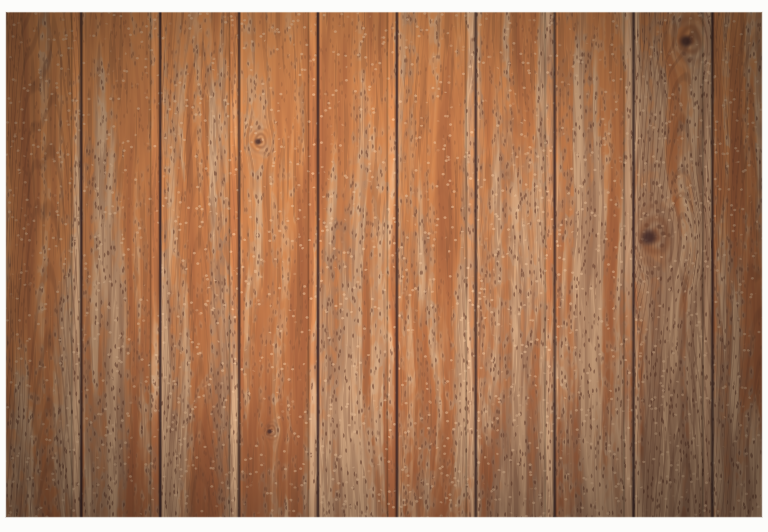
Give the GLSL for this texture, as a WebGL 2 fragment shader.

```glsl
#version 300 es
precision highp float;
// Weathered vertical wood planks with beaded seams, knots and a pale border.
uniform vec2 u_resolution;
out vec4 fragColor;

const float PITCH = 0.1483;        // plank width, in canvas heights
const float FIRST_SEAM = 0.1528;
const vec3 PAPER = vec3(0.99, 0.99, 0.98);
const vec3 HONEY = vec3(0.80, 0.52, 0.31);
const vec3 RUST  = vec3(0.61, 0.36, 0.23);
const vec3 SAND  = vec3(0.78, 0.64, 0.51);
const vec3 TAUPE = vec3(0.57, 0.43, 0.34);
const vec3 UMBER = vec3(0.38, 0.23, 0.17);
const vec3 SEAM  = vec3(0.25, 0.16, 0.16);

float hash(vec2 p) {
    vec3 q = fract(p.xyx * vec3(0.1031, 0.1030, 0.0973));
    q += dot(q, q.yzx + 33.33);
    return fract((q.x + q.y) * q.z);
}

// Cellular noise: x = smoothly blended cell tone, y = nearest point distance.
vec2 cellular(vec2 p) {
    vec2 cell = floor(p), f = p - cell;
    float total = 0.0, tone = 0.0, nearest = 4.0;
    for (int j = -1; j <= 1; j++)
    for (int i = -1; i <= 1; i++) {
        vec2 o = vec2(i, j), id = cell + o;
        vec2 d = o + vec2(hash(id + 11.3), hash(id + 47.7)) - f;
        float d2 = dot(d, d), w = exp(-6.0 * d2);
        total += w;
        tone += w * hash(id + 83.1);
        nearest = min(nearest, d2);
    }
    return vec2(tone / total, sqrt(nearest));
}

float streaks(vec2 p, vec2 frequency, float seed) {
    return cellular(p * frequency + seed).x;
}

float band(float d, float halfWidth, float soft) {
    return 1.0 - smoothstep(halfWidth - soft, halfWidth + soft, abs(d));
}

// Offset of the grain, ring strength and core darkness around one knot.
vec4 knot(vec2 p, vec2 centre, float radius) {
    vec2 d = p - centre;
    float r = length(d / vec2(radius, radius * 1.25));
    float wobble = 0.5 * sin(3.0 * atan(d.y, d.x) + r);
    float rings = (0.5 + 0.5 * sin(r * 10.0 + wobble)) * exp(-r * r * 0.7);
    float core = 1.0 - smoothstep(0.15, 0.65, length(d / radius + vec2(0.35, 0.1)));
    return vec4(-d.x * 0.75 * exp(-r * r * 0.22), 0.0, rings, core);
}

// Every fifth plank carries two knots; later planks have larger ones.
vec4 plankKnots(vec2 p, float id) {
    vec4 sum = vec4(0.0);
    if (mod(id, 5.0) != 3.0) return sum;
    float later = (id - 3.0) / 5.0;
    for (int k = 0; k < 2; k++) {
        float second = float(k);
        float y = mix(mix(0.735, 0.19, second), mix(0.557, 0.925, second), later);
        float x = FIRST_SEAM + PITCH * (id - 0.73 + second * mix(0.14, 0.45, later));
        sum += knot(p, vec2(x, y), mix(0.013, 0.032, later) * (1.0 - 0.25 * second));
    }
    return sum;
}

vec3 wood(vec2 p, vec2 uv, float id, float across) {
    vec4 k = plankKnots(p, id);
    float seed = id * 17.0;
    vec2 g = p + k.xy;
    g.x += 0.003 * sin(g.y * 7.0 + seed) + 0.0015 * sin(g.y * 19.0 + seed * 2.0);
    float broad  = streaks(g, vec2(24.0, 2.2), seed);
    float medium = streaks(g, vec2(80.0, 4.5), seed + 5.0);
    float fine   = streaks(g, vec2(210.0, 11.0), seed + 9.0);
    vec2 fleck   = cellular(g * vec2(150.0, 62.0) + seed);

    // Bare fibres take over towards the right and the bottom.
    float bias = 0.24 * (uv.x - 0.5) + 0.24 * (0.5 - uv.y) + 0.12 * (hash(vec2(id, 3.0)) - 0.5);
    float wear = smoothstep(0.36, 0.70, 0.48 * broad + 0.32 * medium + 0.2 * fleck.x + bias);
    vec3 fresh = mix(RUST, HONEY, smoothstep(0.1, 0.75, 0.45 * broad + 0.35 * medium + 0.2 * fine + 0.25 * (uv.y - 0.5)));
    vec3 bare = mix(TAUPE, SAND, smoothstep(0.2, 0.75, 0.5 * medium + 0.5 * fine));
    vec3 color = mix(fresh, bare, wear * 0.85);

    // Arched growth rings, fine grain and short dark pores.
    float u = across - 0.5 + 0.25 * (hash(vec2(id, 8.0)) - 0.5);
    float level = 3.0 * g.y + 8.0 * u * u + 0.8 * broad + k.x * 30.0;
    float arch = smoothstep(0.35, 1.0, sin(level * 18.0)) * hash(vec2(id, 21.0));
    color = mix(color, UMBER, 0.22 * arch + 0.26 * smoothstep(0.58, 0.9, fine));
    float pores = (1.0 - smoothstep(0.12, 0.38, fleck.y)) * smoothstep(0.52, 0.8, fleck.x);
    color = mix(color, UMBER, pores * (0.2 + 0.35 * wear));

    // Pale chips and knots.
    vec2 chip = cellular(p * vec2(75.0, 90.0) + seed + 31.0);
    float chips = (1.0 - smoothstep(0.1, 0.32, chip.y)) * smoothstep(0.68, 0.85, chip.x);
    color = mix(color, SAND * 1.1, chips * 0.55);
    color = mix(color, RUST * 0.85, min(k.z, 1.0) * 0.65);
    return mix(color, SEAM, min(k.w, 1.0) * 0.8);
}

vec3 addSeam(vec3 color, vec2 p, float d, float seamId, float pixel) {
    float strength = 0.65 + 0.3 * hash(vec2(seamId, 5.0)) + 0.12 * sin(p.y * 11.0 + seamId);
    color *= 1.0 + 0.10 * band(d + 0.010, 0.006, 0.003);      // raised bead
    color *= 1.0 - 0.20 * band(d + 0.018, 0.0013, pixel);     // bead groove
    color *= 1.0 + 0.12 * band(d - 0.005, 0.0015, pixel);     // lit edge
    color *= 1.0 - 0.25 * band(d, 0.003, 0.003);              // soft shadow
    return mix(color, SEAM, strength * band(d, 0.0018, pixel));
}

void main() {
    float pixel = 1.0 / u_resolution.y;
    vec2 uv = gl_FragCoord.xy / u_resolution;
    vec2 p = gl_FragCoord.xy * pixel;
    float along = (p.x - FIRST_SEAM) / PITCH + 1.0;
    float id = floor(along), across = fract(along);
    float seamId = floor(along + 0.5);
    vec3 color = wood(p, uv, id, across);
    color = addSeam(color, p, (along - seamId) * PITCH, seamId, pixel);

    // Darkened corners and sides.
    float edge = length((uv - vec2(0.49, 0.53)) * vec2(1.9, 1.55));
    color *= mix(1.08, 0.60, smoothstep(0.35, 1.2, edge));

    // Pale border.
    vec2 low = vec2(0.0113, 0.028);
    vec2 high = vec2(u_resolution.x * pixel - 0.0113, 0.977);
    vec2 inset = min(p - low, high - p);
    float inside = smoothstep(-pixel, pixel, min(inset.x, inset.y));
    fragColor = vec4(mix(PAPER, color, inside), 1.0);
}
```
